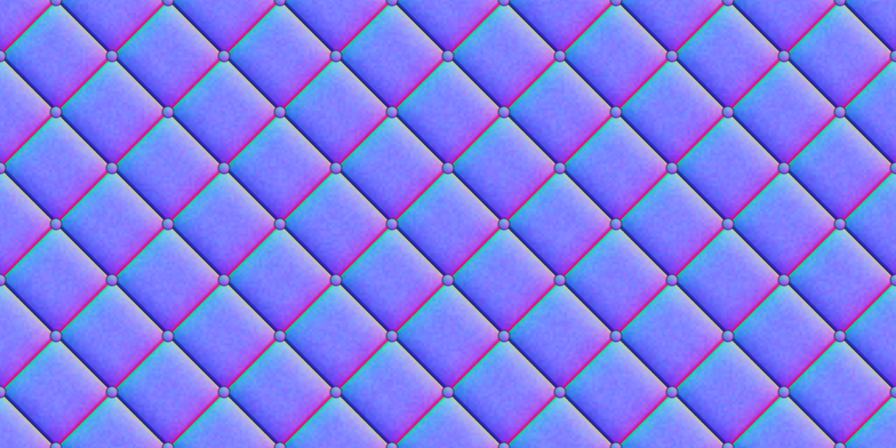
Give the GLSL for this texture map, as a Shadertoy shader.

```glsl
#define REPEATS vec2(8.0, 4.0)
#define PUFF 0.85
#define PUFF_POWER 3.0
#define CREASE_DEPTH 2.4
#define CREASE_WIDTH vec2(0.10, 0.065)
#define BUTTON_RADIUS 0.05
#define RIM_WIDTH 0.014
#define GRAIN_CELLS 40.0
#define GRAIN_DEPTH 0.09
#define SAMPLES 3

// Integer hash of a lattice point, 0 to 1
float hash(ivec2 cell, int seed) {
    uint h = uint(cell.x) * 1597u + uint(cell.y) * 51749u + uint(seed) * 7919u;
    h = (h ^ (h >> 15u)) * 73244475u;
    h = (h ^ (h >> 13u)) * 73244475u;
    return float((h ^ (h >> 16u)) & 65535u) / 65535.0;
}

// Value noise that wraps over the whole canvas
float wrappedNoise(vec2 p, int seed) {
    vec2 period = REPEATS * GRAIN_CELLS;
    vec2 base = floor(p);
    vec2 f = p - base;
    f = f * f * (3.0 - 2.0 * f);
    ivec2 lo = ivec2(mod(base, period));
    ivec2 hi = ivec2(mod(base + 1.0, period));
    float bottom = mix(hash(lo, seed), hash(ivec2(hi.x, lo.y), seed), f.x);
    float top = mix(hash(ivec2(lo.x, hi.y), seed), hash(hi, seed), f.x);
    return mix(bottom, top, f.y);
}

// Turns diagonal components into x and y
vec2 fromDiagonal(vec2 d) {
    return vec2(d.x - d.y, d.x + d.y);
}

// Outward slope across one diagonal of a cushion, d from -1 to 1
float cushionSlope(float d) {
    float width = d < 0.0 ? CREASE_WIDTH.x : CREASE_WIDTH.y;
    float crease = smoothstep(1.0 - width, 1.0 - 0.3 * width, abs(d));
    return sign(d) * (PUFF * pow(abs(d), PUFF_POWER) + CREASE_DEPTH * crease);
}

vec3 encodeNormal(vec2 slope) {
    return 0.5 + 0.5 * normalize(vec3(slope, 1.0));
}

vec3 quilt(vec2 p) {
    vec2 diagonal = vec2(p.x + p.y, p.y - p.x);

    // Puffed cushion with a leather grain
    vec2 d = 2.0 * fract(diagonal + 0.5) - 1.0;
    vec2 slope = fromDiagonal(vec2(cushionSlope(d.x), cushionSlope(d.y))) * 0.7071;
    vec2 grainPoint = p * GRAIN_CELLS;
    vec2 grain = vec2(wrappedNoise(grainPoint, 1), wrappedNoise(grainPoint, 2)) - 0.5;
    vec3 color = encodeNormal(slope + 2.0 * GRAIN_DEPTH * grain);

    // Shade in the stitched crease
    float seam = max(abs(d.x), abs(d.y));
    color *= 1.0 - 0.2 * smoothstep(0.94, 1.0, seam);

    // Domed button with a dark rim at each crossing
    vec2 offset = fromDiagonal(fract(diagonal) - 0.5) * 0.5;
    float r = length(offset);
    float rim = 1.0 - smoothstep(0.0, RIM_WIDTH, abs(r - BUTTON_RADIUS));
    vec2 domeSlope = offset / BUTTON_RADIUS * 0.85;
    vec3 dome = mix(encodeNormal(domeSlope), vec3(0.62, 0.58, 0.80), 0.35);
    color = mix(color, dome, step(r, BUTTON_RADIUS));
    return mix(color, vec3(0.25, 0.20, 0.42), 0.7 * rim);
}

void mainImage(out vec4 fragColor, in vec2 fragCoord) {
    // Average a grid of samples inside the pixel
    vec3 total = vec3(0.0);
    for (int y = 0; y < SAMPLES; y++) {
        for (int x = 0; x < SAMPLES; x++) {
            vec2 jitter = (vec2(x, y) + 0.5) / float(SAMPLES) - 0.5;
            total += quilt((fragCoord + jitter) / iResolution.xy * REPEATS);
        }
    }
    fragColor = vec4(total / float(SAMPLES * SAMPLES), 1.0);
}
```
